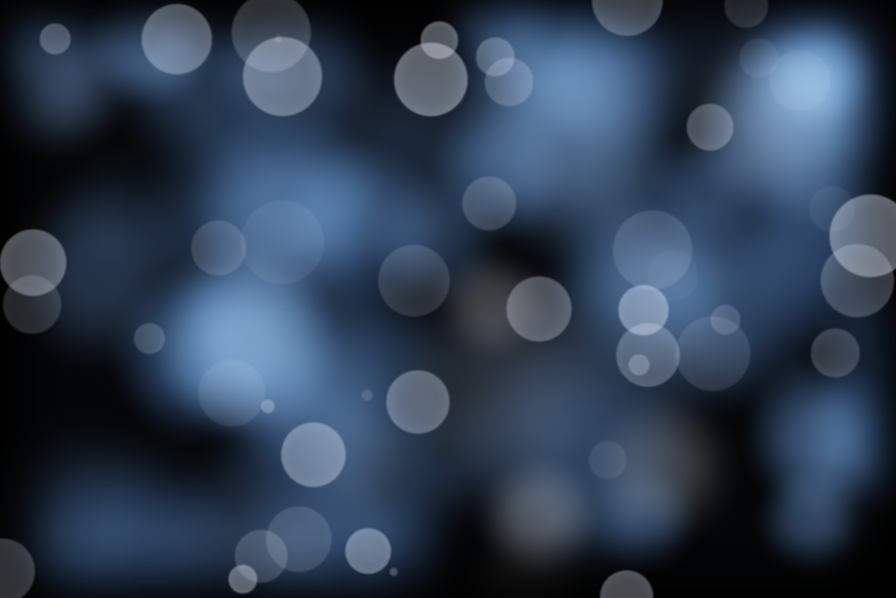
Write a Shadertoy shader that draws this background.

```glsl
#define BLOB_COUNT 62
#define BLOB_RADIUS vec2(0.10, 0.24)
#define BLOB_LIGHT vec2(0.05, 0.50)
#define GREY_SHARE 0.2
#define DISC_COUNT 46
#define DISC_RADIUS vec2(0.005, 0.073)
#define DISC_ALPHA vec2(0.04, 0.44)
#define DISC_EDGE 0.003
#define EXPOSURE 1.25

const vec3 DEEP_BLUE = vec3(0.29, 0.50, 0.84);
const vec3 PALE_BLUE = vec3(0.46, 0.67, 0.98);
const vec3 WARM_GREY = vec3(0.50, 0.48, 0.46);
const vec3 DISC_WHITE = vec3(0.88, 0.91, 0.97);

vec4 hash4(float n) {
    return fract(sin(n * vec4(127.1, 311.7, 269.5, 183.3) + 1.7) * 43758.5453);
}

// Even but irregular scatter over the unit square
vec2 scatter(float n, vec2 jitter) {
    return fract(n * vec2(0.7549, 0.5698) + 0.4 * jitter);
}

// Out-of-focus lights, added together
vec3 softLights(vec2 p, vec2 size) {
    vec3 light = vec3(0.012, 0.016, 0.022);
    for (int i = 0; i < BLOB_COUNT; i++) {
        float id = float(i) + 1.0;
        vec4 place = hash4(id);
        vec4 look = hash4(id + 91.3);
        vec2 center = scatter(id, place.xy) * size;
        float radius = mix(BLOB_RADIUS.x, BLOB_RADIUS.y, place.z);
        float glow = 1.0 - smoothstep(0.15 * radius, radius, length(p - center));
        vec3 tint = mix(DEEP_BLUE, PALE_BLUE, look.x);
        tint = mix(tint, WARM_GREY, step(look.y, GREY_SHARE));
        light += tint * glow * mix(BLOB_LIGHT.x, BLOB_LIGHT.y, look.z);
    }
    return light;
}

// Crisp translucent discs with a faint rim
vec3 addDiscs(vec3 color, vec2 p, vec2 size) {
    float edge = max(DISC_EDGE, 1.0 / iResolution.y);
    for (int i = 0; i < DISC_COUNT; i++) {
        float id = float(i) + 211.0;
        vec4 place = hash4(id);
        vec4 look = hash4(id + 47.9);
        vec2 center = scatter(id, place.xy) * size;
        float radius = mix(DISC_RADIUS.x, DISC_RADIUS.y, place.z);
        float dist = length(p - center) - radius;
        float cover = 1.0 - smoothstep(-edge, edge, dist);
        float rim = 0.9 + 0.1 * smoothstep(-0.4 * radius, 0.0, dist);
        float alpha = mix(DISC_ALPHA.x, DISC_ALPHA.y, look.x);
        color = mix(color, DISC_WHITE, cover * rim * alpha);
    }
    return color;
}

void mainImage(out vec4 fragColor, in vec2 fragCoord) {
    vec2 p = fragCoord / iResolution.y;
    vec2 size = vec2(iResolution.x / iResolution.y, 1.0);

    // Darkened borders behind the discs
    vec2 border = smoothstep(-0.05, 0.13, min(p, size - p));
    vec3 color = softLights(p, size) * border.x * border.y;
    color = 1.0 - exp(-EXPOSURE * color);

    fragColor = vec4(addDiscs(color, p, size), 1.0);
}
```
